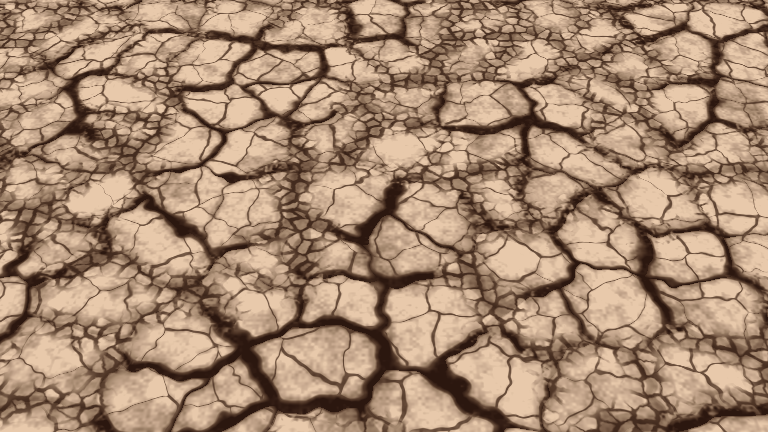
Write a WebGL 2 fragment shader that draws this texture.

```glsl
#version 300 es
precision highp float;
// Sunbaked cracked mud: pale plates, dark shadowed fissures and loose crumbs, receding upward.

uniform vec2 u_resolution;
out vec4 fragColor;

const vec3 SOIL[6] = vec3[6](
    vec3(0.17, 0.09, 0.06), vec3(0.31, 0.21, 0.15), vec3(0.48, 0.37, 0.29),
    vec3(0.63, 0.52, 0.42), vec3(0.77, 0.65, 0.55), vec3(0.91, 0.79, 0.67));
const vec2 SHADOW_SIDE = vec2(0.42, -0.9);
const float HORIZON = 2.6;

float hash1(vec2 p) {
    vec3 q = fract(p.xyx * vec3(0.1031, 0.1030, 0.0973));
    q += dot(q, q.yzx + 33.33);
    return fract((q.x + q.y) * q.z);
}

vec2 hash2(vec2 p) {
    return vec2(hash1(p), hash1(p + 57.3));
}

float valueNoise(vec2 p) {
    vec2 i = floor(p), f = fract(p);
    f = f * f * (3.0 - 2.0 * f);
    float low = mix(hash1(i), hash1(i + vec2(1, 0)), f.x);
    float high = mix(hash1(i + vec2(0, 1)), hash1(i + vec2(1, 1)), f.x);
    return mix(low, high, f.y);
}

float grainNoise(vec2 p) {
    return 0.4 * valueNoise(p * 4.0) + 0.3 * valueNoise(p * 11.0 + 7.0)
         + 0.3 * valueNoise(p * 27.0 + 19.0);
}

float smoothMin(float a, float b, float k) {
    float h = max(k - abs(a - b), 0.0) / k;
    return min(a, b) - 0.25 * h * h * k;
}

// Bends straight cell borders into wandering ones
vec2 wander(vec2 p, float amount) {
    vec2 bend = sin(p.yx * 2.1 + vec2(0.4, 2.0)) + 0.5 * sin(p.yx * 5.3 + p * 1.7);
    vec2 jag = vec2(valueNoise(p * 6.0), valueNoise(p * 6.0 + 31.0)) - 0.5;
    return p + amount * (bend + 1.3 * jag);
}

// x: signed distance to the nearest crack (negative inside), y: random value of the plate
vec2 cellCracks(vec2 p, float width, float lean, float rounding) {
    vec2 cell = floor(p), f = fract(p);
    vec2 home = vec2(0.0), toHome = vec2(8.0);
    for (int y = -1; y <= 1; y++)
    for (int x = -1; x <= 1; x++) {
        vec2 g = vec2(x, y);
        vec2 r = g + 0.08 + 0.84 * hash2(cell + g) - f;
        if (dot(r, r) < dot(toHome, toHome)) { toHome = r; home = g; }
    }
    float d = 1.0;
    for (int y = -2; y <= 2; y++)
    for (int x = -2; x <= 2; x++) {
        vec2 g = home + vec2(x, y);
        vec2 r = g + 0.08 + 0.84 * hash2(cell + g) - f;
        vec2 across = r - toHome;
        if (dot(across, across) > 0.0001) {
            vec2 n = normalize(across);
            float opening = mix(0.15, 1.5, hash1(2.0 * cell + g + home + 11.0));
            float w = width * opening * (1.0 + lean * dot(n, SHADOW_SIDE));
            d = smoothMin(d, dot(0.5 * (toHome + r), n) - w, rounding);
        }
    }
    return vec2(d, hash1(cell + home + 5.0));
}

void main() {
    // Ground plane seen at a slant
    vec2 uv = gl_FragCoord.xy / u_resolution.y;
    float aspect = u_resolution.x / u_resolution.y;
    float away = HORIZON - uv.y;
    vec2 ground = vec2((uv.x - 0.5 * aspect) * 11.3, 34.0) / away + vec2(20.0, 5.0);
    float soft = 17.0 / (away * u_resolution.y);

    // Three sizes of fracture
    vec2 bent = wander(ground, 0.09);
    vec2 plate = cellCracks(bent, 0.072, 0.85, 0.07);
    vec2 piece = cellCracks(wander(ground * 1.75 + 9.0, 0.08), 0.026, 0.5, 0.03);
    vec2 crumb = cellCracks(wander(ground * 5.5 + 3.0, 0.07), 0.1, 0.7, 0.12);
    float grain = grainNoise(ground);
    float patches = valueNoise(ground * 0.9 + 40.0);

    // Plate tops: mottled dust, worn towards the rims
    float tone = 0.99 + 0.75 * (grain - 0.5) + 0.14 * (plate.y - 0.5) + 0.1 * (piece.y - 0.5);
    tone -= 0.24 * (1.0 - smoothstep(0.0, 0.11, plate.x));
    tone -= 0.1 * (1.0 - smoothstep(0.0, 0.08, piece.x));
    tone -= 0.2 * smoothstep(0.62, 0.85, valueNoise(ground * 2.3 + 70.0));

    // Hairline splits within plates
    float split = 1.0 - smoothstep(-soft, soft, piece.x);
    tone = mix(tone, 0.14 + 0.2 * grain, split * 0.9);

    // Loose crumbs gather beside fissures and in broken patches
    float loose = smoothstep(0.5, 0.72, patches + 0.5 * (grain - 0.5))
                * (1.0 - smoothstep(0.04, 0.26, plate.x));
    float crumbTop = smoothstep(-0.04 - soft, 0.08 + soft, crumb.x);
    float crumbTone = mix(0.2, 0.55 + 0.4 * crumb.y + 0.5 * (grain - 0.5), crumbTop);
    tone = mix(tone, crumbTone, loose * 0.9);

    // Deep fissures, partly filled with dust
    float fissure = 1.0 - smoothstep(-soft, soft, plate.x);
    float depth = smoothstep(0.0, 0.065, -plate.x);
    float deepTone = mix(0.3, 0.0, depth) + 0.3 * (grain - 0.5);
    float fill = 0.75 * loose + 0.2 * smoothstep(0.5, 1.0, uv.y);
    tone = mix(tone, mix(deepTone, crumbTone * 0.85, fill), fissure);

    // Tone to soil colour
    float level = clamp(tone, 0.0, 1.04) * 5.0;
    vec3 color = SOIL[0];
    for (int i = 1; i < 6; i++)
        color = mix(color, SOIL[i], clamp(level - float(i - 1), 0.0, 1.0));
    fragColor = vec4(color, 1.0);
}
```
